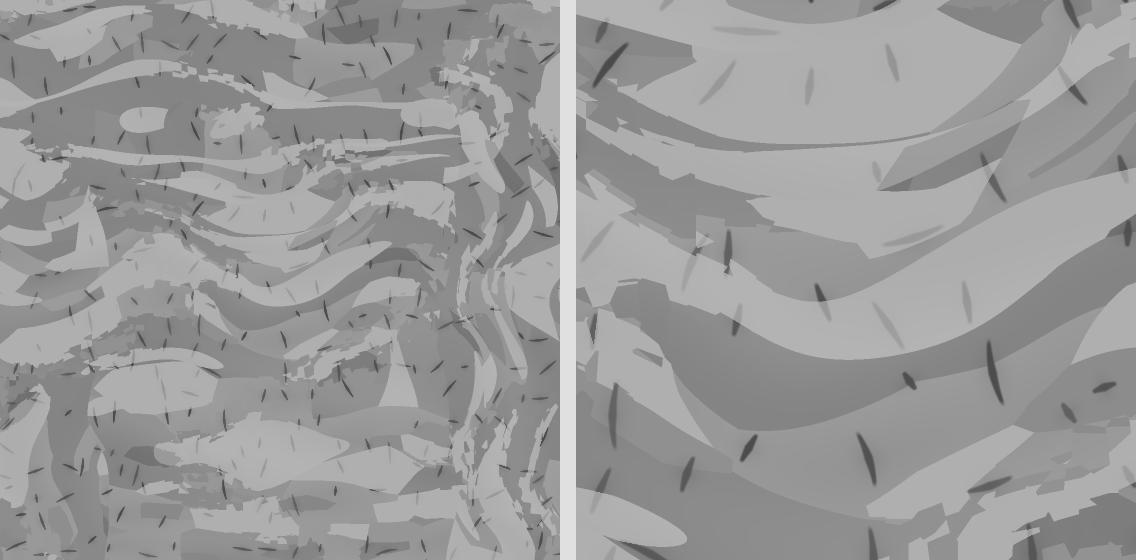
Left: the whole. Right: its middle third, enlarged.
Reproduce this texture map procedurally as a Shadertoy shader.

```glsl
// Grey painted relief: pale ribbons and shards along a bending flow, crossed by dark ticks

vec3 hash3(vec2 p) {
    vec3 q = fract(vec3(p.xyx) * vec3(0.1031, 0.1030, 0.0973));
    q += dot(q, q.yxz + 33.33);
    return fract((q.xxy + q.yzz) * q.zyx);
}

// Cellular noise: two random values of the nearest cell, and its distance
vec3 cells(vec2 p) {
    vec2 base = floor(p);
    vec3 best = vec3(0.0, 0.0, 9.0);
    for (int j = -1; j <= 1; j++)
    for (int i = -1; i <= 1; i++) {
        vec2 id = base + vec2(i, j);
        vec3 h = hash3(id + 51.0);
        float d = length(id + 0.1 + 0.8 * h.xy - p);
        if (d < best.z) best = vec3(hash3(id + 117.0).xy, d);
    }
    return best;
}

// Flow coordinates: along, across, and 1 where the flow runs upright
vec3 flow(vec2 p) {
    bool rightSide = p.x > 0.80 + 0.02 * sin(11.0 * p.y) && p.y < 0.93;
    bool leftFoot = p.x < 0.18 + 0.02 * sin(17.0 * p.y) && p.y < 0.33;
    if (rightSide || leftFoot)
        return vec3(p.y, p.x - 0.03 * cos(20.0 * (p.y - 0.63)), 1.0);
    float sag = 0.05 * cos(14.0 * (p.x - 0.72)) * smoothstep(0.2, 0.5, p.y)
              * (1.0 - smoothstep(0.62, 0.78, p.y));
    float d = p.y - 0.79 - sag - 0.010 * sin(9.0 * p.x + 7.0 * p.y);
    float lens = exp(-pow((p.x - 0.31) / 0.14, 2.0) - 40.0 * d * d);
    return vec3(p.x, d / (1.0 + 2.5 * lens), 0.0);
}

// Band: level across, half width, start and end along
bool ribbon(vec3 f, vec4 band) {
    float u = (f.x - band.z) / (band.w - band.z);
    float taper = sqrt(max(0.0, min(1.0, 7.0 * u * (1.0 - u))));
    float swell = 0.85 + 0.35 * sin(23.0 * f.x + 90.0 * band.x);
    return abs(f.y - band.x) < band.y * taper * swell;
}

bool ellipse(vec2 p, vec2 center, vec2 radius) {
    return length((p - center) / radius) < 1.0;
}

float paint(vec2 p) {
    // Frayed and wavy edges
    vec2 fray = cells(p * vec2(62.0, 46.0)).xy - 0.5;
    float rough = smoothstep(0.0, 0.9, sin(13.0 * p.x + 3.0 * sin(9.0 * p.y)));
    vec2 q = p + fray * 0.022 * rough
           + 0.005 * sin(vec2(31.0, 27.0) * p.yx + 2.0 * sin(19.0 * p));
    vec3 f = flow(q);

    // Soft ground
    float swell = 0.5 + 0.5 * sin(8.0 * f.x + 3.0 * sin(13.0 * f.y + 2.0 * f.x));
    float belly = 1.0 - smoothstep(0.45, 0.65, p.y);
    float tone = 0.518 + swell * mix(0.015, 0.055, belly * (1.0 - 0.5 * f.z));

    // Broad patches, then small facets
    vec3 broad = cells(f.xy * vec2(5.5, 15.0) + 20.0 * f.z);
    vec3 facet = cells(f.xy * vec2(12.0, 36.0) + 40.0 * f.z);
    if (broad.x > 0.74) tone = 0.575 + 0.05 * broad.z;
    if (facet.x > 0.86) tone = 0.52 + 0.09 * facet.y;
    if (broad.x < 0.13 || facet.x < 0.08) tone = 0.685;

    // Long pale ribbons: level, half width, start, end
    vec4 level[8] = vec4[8](
        vec4(0.029, 0.006, -0.1, 0.83), vec4(-0.039, 0.007, 0.05, 0.82),
        vec4(-0.078, 0.011, 0.24, 0.80), vec4(-0.17, 0.016, 0.26, 0.76),
        vec4(-0.27, 0.030, 0.22, 0.70), vec4(-0.44, 0.013, 0.14, 0.40),
        vec4(-0.59, 0.048, 0.27, 0.62), vec4(0.125, 0.018, 0.02, 0.27));
    vec4 upright[7] = vec4[7](
        vec4(0.91, 0.011, 0.32, 0.64), vec4(0.85, 0.012, 0.28, 0.62),
        vec4(0.90, 0.030, -0.1, 0.27), vec4(0.83, 0.012, 0.03, 0.37),
        vec4(0.975, 0.011, 0.04, 0.28), vec4(0.04, 0.036, 0.10, 0.31),
        vec4(0.865, 0.030, 0.65, 0.79));
    bool pale = false;
    for (int i = 0; i < 8; i++) pale = pale || (f.z < 0.5 && ribbon(f, level[i]));
    for (int i = 0; i < 7; i++) pale = pale || (f.z > 0.5 && ribbon(f, upright[i]));

    // Hooked ribbon, almond pieces and upright wedges
    vec2 hook = q - vec2(0.80, 0.78);
    pale = pale || (abs(length(hook) - 0.095) < 0.012 && hook.x > -0.01);
    pale = pale || ellipse(q, vec2(0.26, 0.79), vec2(0.05, 0.024));
    pale = pale || ellipse(q, vec2(0.42, 0.78 + 0.5 * (q.x - 0.42)), vec2(0.045, 0.018));
    pale = pale || ellipse(q, vec2(0.77, 0.80), vec2(0.05, 0.028));
    pale = pale || (q.y > 0.27 && abs(q.x - 0.71) < 0.22 * (0.42 - q.y));
    pale = pale || (q.y > 0.52 && abs(q.x - 0.16) < 0.25 * (0.67 - q.y));
    if (pale) tone = 0.69 + 0.012 * sin(14.0 * f.x + 40.0 * f.y);
    if (ellipse(q, vec2(0.325, 0.78), vec2(0.036, 0.045))) tone = 0.50 + 0.03 * facet.y;
    if (facet.y > 0.965) tone -= 0.08;
    return tone;
}

// Tapered ticks across the flow: x = ink, y = soft halo
vec2 ticks(vec2 p) {
    vec2 mark = vec2(0.0);
    vec2 base = floor(p * 22.0);
    for (int j = -1; j <= 1; j++)
    for (int i = -1; i <= 1; i++) {
        vec2 id = base + vec2(i, j);
        vec3 h = hash3(id + 7.0), k = hash3(id + 231.0);
        if (k.x > 0.58) continue;
        vec2 c = (id + 0.15 + 0.7 * h.xy) / 22.0;
        float t = flow(c).y;
        vec2 dir = normalize(vec2(flow(c + vec2(0.002, 0.0)).y - t,
                                  flow(c + vec2(0.0, 0.002)).y - t) + 1e-5);
        float turn = (h.z - 0.5) * 0.9 + (k.y > 0.84 ? 1.3 : 0.0);
        dir = mat2(cos(turn), sin(turn), -sin(turn), cos(turn)) * dir;
        vec2 v = p - c;
        float a = dot(v, dir), half_len = 0.007 + 0.016 * k.z;
        float b = dot(v, vec2(-dir.y, dir.x)) + 12.0 * (h.x - 0.5) * a * a;
        float fade = max(0.0, 1.0 - abs(a) / half_len);
        float ink = (1.0 - smoothstep(0.0, 0.0018, abs(b) - 0.0016 * fade))
                  * smoothstep(0.0, 0.25, fade);
        mark = max(mark, vec2(ink * (0.55 + 0.45 * h.y), fade * exp(-b * b * 16000.0)));
    }
    return mark;
}

void mainImage(out vec4 fragColor, in vec2 fragCoord) {
    // Four samples smooth the painted edges
    float tone = 0.0;
    for (int i = 0; i < 4; i++) {
        vec2 offset = vec2(i % 2, i / 2) * 0.5 - 0.25;
        tone += 0.25 * paint((fragCoord + offset) / iResolution.xy);
    }
    vec2 mark = ticks(fragCoord / iResolution.xy);
    mark *= 1.0 - 0.75 * smoothstep(0.62, 0.67, tone);
    tone = mix(tone - 0.04 * mark.y, 0.29, mark.x);
    fragColor = vec4(vec3(tone), 1.0);
}
```
